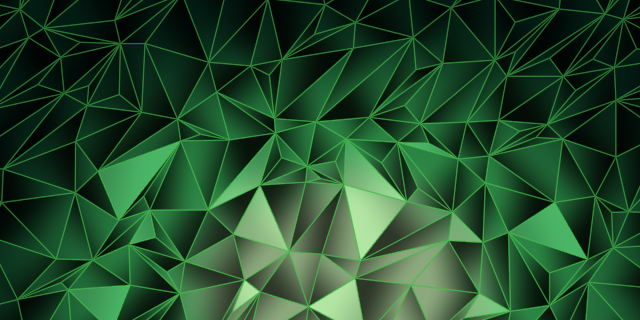
Reproduce this background procedurally as a Shadertoy shader.

```glsl
struct Facet { vec2 a, b, c; };

float hash(vec2 s) {
    vec3 v = fract(s.xyx * 0.1031);
    v += dot(v, v.yzx + 33.33);
    return fract((v.x + v.y) * v.z);
}

float cross2(vec2 u, vec2 v) { return u.x * v.y - u.y * v.x; }

// Signed distance from the line a-b, positive on its left
float side(vec2 p, vec2 a, vec2 b) { return cross2(b - a, p - a) / length(b - a); }

// Distance to the nearest edge, positive inside the facet
float depth(vec2 p, Facet f) {
    return min(side(p, f.a, f.b), min(side(p, f.b, f.c), side(p, f.c, f.a)));
}

float area(vec2 a, vec2 b, vec2 c) { return cross2(b - a, c - a); }

// Jittered vertex of a skewed grid
vec2 node(vec2 cell) {
    vec2 jitter = vec2(hash(cell + 17.0), hash(cell + 53.0));
    vec2 g = (cell + 0.07 + 0.86 * jitter) / 6.7;
    return vec2(g.x + 0.3 * g.y, g.y);
}

void pick(vec2 p, Facet candidate, inout Facet found) {
    if (depth(p, candidate) >= 0.0) found = candidate;
}

// Triangle of the mesh that holds p
Facet facetAt(vec2 p) {
    Facet f = Facet(p, p + vec2(0.1, 0.0), p + vec2(0.0, 0.1));
    vec2 cell = floor(vec2(p.x - 0.3 * p.y, p.y) * 6.7);
    for (int k = 0; k < 4; k++) {
        vec2 i = cell - vec2(k % 2, k / 2);
        vec2 a = node(i), b = node(i + vec2(1, 0));
        vec2 c = node(i + 1.0), d = node(i + vec2(0, 1));
        // Split along the diagonal giving the fuller triangles
        if (min(area(a, b, c), area(a, c, d)) > min(area(b, c, d), area(b, d, a))) {
            pick(p, Facet(a, b, c), f);
            pick(p, Facet(a, c, d), f);
        } else {
            pick(p, Facet(b, c, d), f);
            pick(p, Facet(b, d, a), f);
        }
    }
    // A few triangles divide again around an inner vertex
    vec2 seed = (f.a + f.b + f.c) * 71.0;
    if (hash(seed) > 0.85) {
        Facet whole = f;
        vec2 m = mix(mix(f.a, f.b, 0.3 + 0.4 * hash(seed + 5.0)), f.c, 0.25 + 0.2 * hash(seed + 9.0));
        pick(p, Facet(whole.a, whole.b, m), f);
        pick(p, Facet(whole.b, whole.c, m), f);
        pick(p, Facet(whole.c, whole.a, m), f);
    }
    return f;
}

// Bright facets sit in three spaced rows
float highlight(Facet f) {
    float lit = 0.0;
    for (int row = 0; row < 3; row++) {
        float r = float(row);
        for (int i = 0; i < 5; i++) {
            if (i == 4 && row != 1) continue;
            float x = 0.35 + 0.1 * r + (0.37 - 0.04 * r) * float(i);
            vec2 spot = vec2(x + 0.03 * (1.0 - r), 0.06 + 0.23 * r);
            lit = max(lit, step(0.0, depth(spot, f)));
        }
    }
    return lit;
}

void mainImage(out vec4 fragColor, in vec2 fragCoord) {
    vec2 p = fragCoord / iResolution.y;
    p.x += 1.0 - 0.5 * iResolution.x / iResolution.y;
    float pixel = 1.0 / iResolution.y;

    // Pale core fading through green to near black
    float d = length((p - vec2(1.06, 0.09)) * vec2(0.76, 1.0));
    float core = 1.0 - smoothstep(0.22, 0.46, d);
    vec3 base = mix(vec3(0.17, 0.52, 0.27), vec3(0.55, 0.66, 0.49), core);
    base = mix(base, vec3(0.01, 0.11, 0.075), smoothstep(0.45, 0.96, d));

    // Each facet runs from shadow to light, mostly sideways
    Facet f = facetAt(p);
    vec2 center = (f.a + f.b + f.c) / 3.0;
    float tone = hash(center * 91.0);
    float turn = 1.6 * (hash(center * 47.0) - 0.5);
    vec2 lightDir = vec2(cos(turn), sin(turn)) * (hash(center * 29.0) > 0.5 ? 1.0 : -1.0);
    float ramp = dot(p - center, lightDir) / 0.07 + 1.3 * (tone - 0.45);
    float shade = smoothstep(-1.2, 1.2, ramp);
    vec3 color = base * mix(mix(0.14, 0.32, core), 1.0, shade);

    vec3 glint = mix(vec3(0.70, 0.90, 0.64), vec3(0.29, 0.71, 0.40), smoothstep(0.25, 0.5, d));
    color = mix(color, glint * (0.78 + 0.22 * shade), highlight(f));

    // Thin green wires along the edges
    float wire = 1.0 - smoothstep(0.0018 - 0.5 * pixel, 0.0018 + 0.7 * pixel, depth(p, f));
    color = mix(color, vec3(0.27, 0.74, 0.29), wire * mix(0.75, 0.55, smoothstep(0.3, 1.0, d)));

    fragColor = vec4(color, 1.0);
}
```
